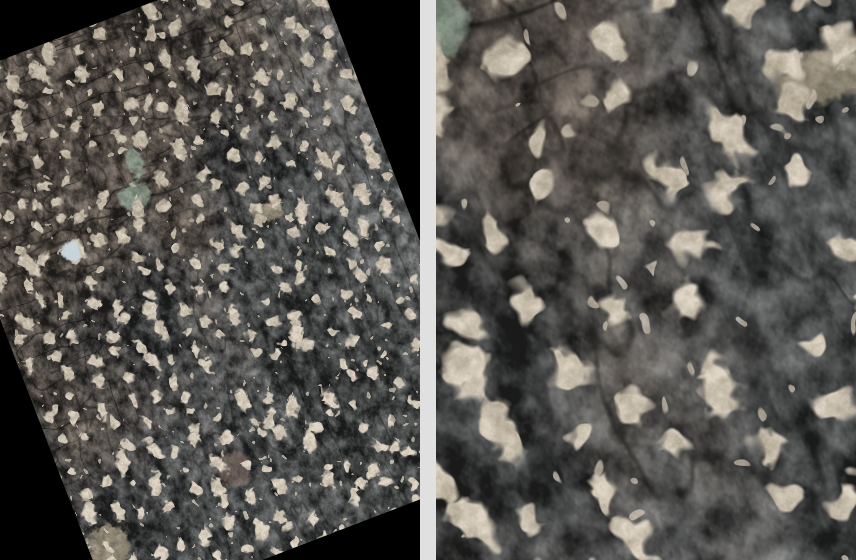
Left: the whole. Right: its middle third, enlarged.
A WebGL 1 fragment shader for this texture:

```glsl
precision highp float;
// Dark weathered bark on a tilted sheet over black, dotted with pale corky spots.
// Layered value noise makes the grain; jittered grid cells, warped by noise,
// place the spots in loose columns along the tilted axis of the sheet.
uniform vec2 u_resolution;

const float TILT = 0.367;
const vec2 SHEET_HALF = vec2(0.5, 0.667);
const vec3 BARK_COOL = vec3(0.98, 1.0, 1.0);
const vec3 BARK_WARM = vec3(1.09, 1.0, 0.92);
const vec3 CORK_PALE = vec3(0.88, 0.84, 0.78);
const vec3 CORK_TAN = vec3(0.61, 0.57, 0.49);
const vec3 LICHEN_GREEN = vec3(0.53, 0.59, 0.53);
const vec3 CHIP_WHITE = vec3(0.78, 0.83, 0.85);
const vec3 SCAR_PINK = vec3(0.50, 0.43, 0.40);

float hash(vec2 p) {
  vec3 q = fract(p.xyx * 0.1031);
  q += dot(q, q.yzx + 33.33);
  return fract((q.x + q.y) * q.z);
}

vec2 hash2(vec2 p) {
  return vec2(hash(p + 17.3), hash(p + 71.9));
}

float noise(vec2 p) {
  vec2 cell = floor(p);
  vec2 f = fract(p);
  f = f * f * (3.0 - 2.0 * f);
  float low = mix(hash(cell), hash(cell + vec2(1.0, 0.0)), f.x);
  float high = mix(hash(cell + vec2(0.0, 1.0)), hash(cell + 1.0), f.x);
  return mix(low, high, f.y);
}

float fbm(vec2 p) {
  float sum = 0.0;
  float weight = 0.5;
  for (int i = 0; i < 4; i++) {
    sum += weight * noise(p);
    p = p * 2.03 + 19.7;
    weight *= 0.62;
  }
  return sum / 1.12;
}

// Coverage of lumpy ellipses, one in each occupied cell
float spots(vec2 p, vec2 pitch, vec2 radii, float stretch, float share) {
  vec2 home = floor(p / pitch);
  float ragged = 0.5 * (noise(p * 150.0) - 0.5);
  float cover = 0.0;
  for (int j = -1; j <= 1; j++) {
    for (int i = -1; i <= 1; i++) {
      vec2 cell = home + vec2(float(i), float(j));
      vec2 rnd = hash2(cell);
      vec2 centre = (cell + 0.5 + (rnd - 0.5) * vec2(0.6, 0.85)) * pitch;
      vec2 shape = hash2(cell + 131.0);
      float radius = mix(radii.x, radii.y, shape.x);
      vec2 rel = p - centre;
      rel.x += rel.y * (rnd.x - 0.5) * 0.7;
      rel.y /= mix(0.9, stretch, shape.y * shape.y);
      float d = length(rel) / radius + ragged;
      float present = step(hash(cell + 211.0), share);
      cover = max(cover, present * (1.0 - smoothstep(0.72, 1.2, d)));
    }
  }
  return cover;
}

// Thin dark lines where the noise crosses its middle value
float cracks(vec2 p, float width) {
  float ridge = abs(noise(p) + 0.3 * noise(p * 3.1) - 0.65);
  return 1.0 - smoothstep(0.0, width, ridge);
}

// Soft-edged mask of a single irregular patch
float blotch(vec2 p, vec2 centre, vec2 size) {
  float d = length((p - centre) / size) + 1.1 * (fbm(p * 38.0) - 0.5);
  return 1.0 - smoothstep(0.75, 1.1, d);
}

vec3 barkColor(vec2 p) {
  float grain = fbm(p * vec2(52.0, 40.0));
  float broad = fbm(p * vec2(7.0, 4.0) + 5.0);
  float tone = 0.272 + 0.6 * (grain - 0.5) + 0.22 * (broad - 0.5);
  tone += 0.09 * smoothstep(0.25, 0.5, p.x + 0.15 * p.y);
  float split = cracks(p * vec2(9.0, 23.0), 0.06) * smoothstep(0.0, 0.3, p.y - p.x);
  float furrow = cracks(p * vec2(24.0, 10.0) + 40.0, 0.09);
  tone *= 1.0 - 0.42 * max(split, 0.7 * furrow);
  float warmth = smoothstep(-0.2, 0.5, p.y - p.x + broad - 0.5);
  return max(tone, 0.1) * mix(BARK_COOL, BARK_WARM, warmth);
}

void main() {
  vec2 p = (gl_FragCoord.xy - 0.5 * u_resolution) / u_resolution.x;
  float c = cos(TILT);
  float s = sin(TILT);
  vec2 sheet = vec2(c * p.x + s * p.y, c * p.y - s * p.x);

  // Bark with a few discoloured patches
  vec3 color = barkColor(sheet);
  float texture = 0.7 + 0.6 * fbm(sheet * 85.0);
  float lichen = max(blotch(sheet, vec2(-0.096, 0.249), vec2(0.044, 0.03)),
                     blotch(sheet, vec2(-0.066, 0.327), vec2(0.025, 0.033)));
  float scar = blotch(sheet, vec2(-0.108, -0.435), vec2(0.04, 0.045));
  float worn = max(blotch(sheet, vec2(0.191, 0.101), vec2(0.036, 0.024)),
                   blotch(sheet, vec2(-0.45, -0.5), vec2(0.055, 0.05)));
  color = mix(color, SCAR_PINK * texture, 0.65 * scar);
  color = mix(color, CORK_TAN * texture, 0.85 * worn);
  color = mix(color, LICHEN_GREEN * texture, 0.85 * lichen);

  // Cork spots and stray flecks, tanner towards the top
  vec2 warp = vec2(noise(sheet * 75.0), noise(sheet * 75.0 + 37.0)) - 0.5;
  vec2 q = sheet + 0.012 * warp;
  float cork = spots(q, vec2(0.062, 0.054), vec2(0.008, 0.0165), 2.1, 0.88);
  float fleck = spots(q + 3.7, vec2(0.027, 0.031), vec2(0.002, 0.005), 1.8, 0.3);
  float paleness = 1.25 - 0.3 * sheet.y - 1.2 * fbm(sheet * 100.0 + 60.0);
  vec3 corkColor = mix(CORK_TAN, CORK_PALE, clamp(paleness, 0.0, 1.0));
  color = mix(color, corkColor, max(cork, 0.75 * fleck));
  float chip = blotch(sheet, vec2(-0.286, 0.182), vec2(0.022, 0.026));
  color = mix(color, CHIP_WHITE, chip);

  // Straight sheet border against black
  vec2 inset = SHEET_HALF - abs(sheet);
  float inside = smoothstep(-0.0015, 0.0015, min(inset.x, inset.y));
  gl_FragColor = vec4(color * inside, 1.0);
}
```
